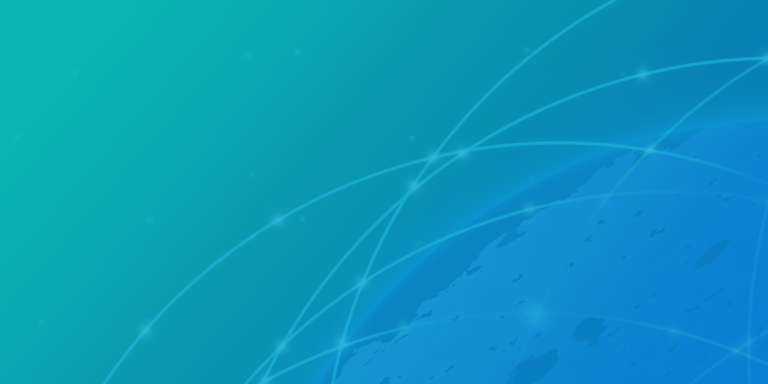
This background is drawn by a WebGL 1 fragment shader. Its source:

```glsl
precision highp float;
// Teal to blue sky with a glowing globe, its coastline, and a net of arcs with bright nodes.
uniform vec2 u_resolution;

// Lengths are in canvas heights, origin at the lower left.
const vec3 SKY_TEAL = vec3(0.045, 0.705, 0.70);
const vec3 SKY_BLUE = vec3(0.03, 0.545, 0.69);
const vec3 SKY_DEEP = vec3(0.025, 0.495, 0.69);
const vec3 HALO = vec3(0.05, 0.59, 0.84);
const vec3 OCEAN = vec3(0.035, 0.52, 0.755);
const vec3 LAND_LIGHT = vec3(0.085, 0.595, 0.82);
const vec3 LAND_DEEP = vec3(0.04, 0.50, 0.82);
const vec3 LAKE = vec3(0.035, 0.48, 0.745);
const vec3 ARC_COLOR = vec3(0.12, 0.71, 0.86);
const vec3 NODE_COLOR = vec3(0.20, 0.74, 0.88);

const vec2 GLOBE_CENTRE = vec2(2.073, -0.779);
const float GLOBE_RADIUS = 1.469;
const float HALO_WIDTH = 0.055;
const float ARC_RADIUS = 1.461;
const float ARC_HALF_WIDTH = 0.0040;
const float NODE_SIZE = 0.015;
const vec2 FLARE = vec2(1.393, 0.18);
const float STAR_CELL = 0.24;
const vec2 GRAIN = vec2(0.80, 0.60);  // direction of the land streaks
const float NONE = -9.0;              // unused node slot

float hash(vec2 p) {
  vec3 q = fract(vec3(p.xyx) * 0.1031);
  q += dot(q, q.yzx + 33.33);
  return fract((q.x + q.y) * q.z);
}

float noise(vec2 p) {
  vec2 i = floor(p), f = fract(p);
  f = f * f * (3.0 - 2.0 * f);
  return mix(mix(hash(i), hash(i + vec2(1, 0)), f.x),
             mix(hash(i + vec2(0, 1)), hash(i + vec2(1, 1)), f.x), f.y);
}

float fbm(vec2 p) {
  float sum = 0.0, amp = 0.5;
  for (int i = 0; i < 5; i++) {
    sum += amp * noise(p);
    p = p * 2.03 + 17.0;
    amp *= 0.5;
  }
  return sum;
}

float spot(vec2 d, float size) {
  return exp(-dot(d, d) / (size * size));
}

// Circular arc with nodes at the given x positions; returns (line, node) coverage.
vec2 arc(vec2 p, vec2 centre, float radius, vec4 nodes) {
  float px = 1.0 / u_resolution.y;
  float d = abs(length(p - centre) - radius);
  float line = 1.0 - smoothstep(ARC_HALF_WIDTH - px, ARC_HALF_WIDTH + px, d);
  line = 0.9 * line + 0.1 * exp(-d / 0.008);
  float glow = 0.0;
  for (int i = 0; i < 4; i++) {
    float dx = nodes[i] - centre.x;
    vec2 node = vec2(nodes[i], centre.y + sqrt(max(radius * radius - dx * dx, 0.0)));
    glow += 0.65 * spot(p - node, NODE_SIZE) + 0.12 * spot(p - node, NODE_SIZE * 2.0);
  }
  return vec2(line, glow);
}

vec3 sky(vec2 p, float height) {
  float t = 0.4 * p.x + 0.35 * (1.0 - p.y);
  vec3 col = mix(SKY_TEAL, SKY_BLUE, smoothstep(0.08, 0.76, t));
  col = mix(col, SKY_DEEP, smoothstep(0.62, 0.9, t));

  // Faint scattered stars, one chance per cell
  vec2 cell = floor(p / STAR_CELL);
  vec2 jitter = 0.15 + 0.7 * vec2(hash(cell + 3.0), hash(cell + 11.0));
  float star = spot(p - (cell + jitter) * STAR_CELL, mix(0.005, 0.010, hash(cell + 23.0)));
  col = mix(col, NODE_COLOR, 0.25 * star * step(0.5, hash(cell + 31.0)));

  return mix(col, HALO, 0.8 * exp(-max(height, 0.0) / HALO_WIDTH));
}

// Dark irregular patch, stretched along the grain
float lake(vec2 q, vec2 centre, vec2 size, float rough) {
  vec2 c = vec2(dot(centre, GRAIN), dot(centre, vec2(-GRAIN.y, GRAIN.x)));
  return 1.0 - smoothstep(0.85, 1.1, length((q - c) / size) + 2.6 * (rough - 0.48));
}

vec3 globe(vec2 p, float depth) {
  vec2 q = vec2(dot(p, GRAIN), dot(p, vec2(-GRAIN.y, GRAIN.x)));
  float rough = fbm(q * vec2(10.0, 34.0));
  float fine = fbm(q * vec2(20.0, 42.0) + 40.0);

  // Land starts behind an ocean band that narrows at both ends
  float band = 0.03 + 0.06 * smoothstep(0.85, 1.1, p.x) - 0.08 * smoothstep(1.1, 2.0, p.x);
  float coast = depth - band + 0.10 * (rough - 0.48);
  float land = smoothstep(-0.003, 0.003, coast);
  vec3 ground = mix(LAND_LIGHT, LAND_DEEP, smoothstep(1.1, 2.25, p.x + 0.8 * (0.5 - p.y)));
  ground += 0.015 * (fine - 0.5);

  float water = smoothstep(0.71, 0.74, fine);
  water = max(water, lake(q, vec2(1.54, 0.135), vec2(0.040, 0.034), rough));
  water = max(water, lake(q, vec2(1.37, 0.035), vec2(0.065, 0.028), rough));
  water = max(water, lake(q, vec2(1.84, 0.325), vec2(0.070, 0.015), rough));
  vec3 col = mix(OCEAN, mix(ground, LAKE, 0.75 * water), land);
  return mix(col, HALO, 0.6 * exp(-depth / 0.014));
}

void main() {
  vec2 p = gl_FragCoord.xy / u_resolution.y;
  float px = 1.0 / u_resolution.y;
  float height = length(p - GLOBE_CENTRE) - GLOBE_RADIUS;
  float inside = 1.0 - smoothstep(-px, px, height);
  vec3 col = mix(sky(p, height), globe(p, max(-height, 0.0)), inside);

  // Arcs that sink into the globe
  vec2 net = arc(p, vec2(1.456, -0.804), 1.432, vec4(0.378, 0.724, 1.128, 1.693));
  net += arc(p, vec2(2.029, -0.643), 1.492, vec4(1.206, 1.674, 2.0, NONE));
  net += arc(p, vec2(2.299, -0.283), ARC_RADIUS, vec4(1.076, 0.891, NONE, NONE));
  net += arc(p, vec2(1.740, -0.961), ARC_RADIUS, vec4(0.734, 0.943, 1.38, 1.99));
  net += arc(p, vec2(1.388, -1.276), ARC_RADIUS, vec4(0.69, 1.052, NONE, NONE));
  net += 0.75 * arc(p, vec2(2.732, -0.417), ARC_RADIUS, vec4(1.573, NONE, NONE, NONE));
  net *= mix(1.0, 0.14, smoothstep(0.0, 0.17, -height));

  // Arcs that stay visible in the lower right
  vec2 front = arc(p, vec2(3.411, 0.089), ARC_RADIUS, vec4(NONE));
  front += arc(p, vec2(2.729, -1.128), ARC_RADIUS, vec4(1.948, NONE, NONE, NONE));
  front += arc(p, vec2(1.388, -1.276), ARC_RADIUS, vec4(1.755, 1.917, NONE, NONE))
    * smoothstep(1.55, 1.8, p.x);
  net += 0.3 * front;

  col = mix(col, ARC_COLOR, 0.68 * min(net.x, 1.0));
  col = mix(col, NODE_COLOR, 0.8 * min(net.y, 1.0));
  col = mix(col, NODE_COLOR, 0.35 * spot(p - FLARE, 0.034));
  gl_FragColor = vec4(col, 1.0);
}
```
